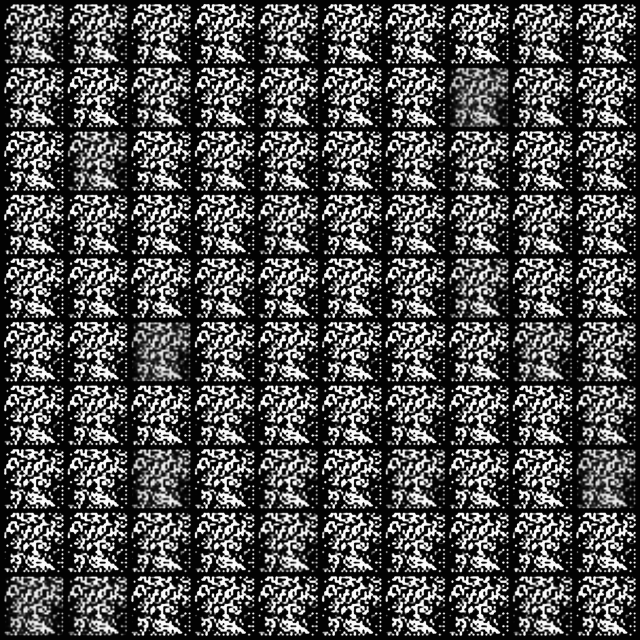
This pattern is drawn by a Shadertoy shader. Its source:

```glsl
// Ten by ten grid of grainy monochrome tiles sharing one speckle, each with its own contrast.

float hash(vec2 p) {
    vec3 q = fract(vec3(p.xyx) * 0.1031);
    q += dot(q, q.yzx + 33.33);
    return fract((q.x + q.y) * q.z);
}

vec2 gradient(vec2 cell) {
    float angle = 6.2832 * hash(cell + 53.0);
    return vec2(cos(angle), sin(angle));
}

float gradientNoise(vec2 p) {
    vec2 i = floor(p), f = p - i;
    vec2 u = f * f * f * (f * (f * 6.0 - 15.0) + 10.0);
    vec2 e = vec2(1.0, 0.0);
    float low = mix(dot(gradient(i), f), dot(gradient(i + e), f - e), u.x);
    float high = mix(dot(gradient(i + e.yx), f - e.yx), dot(gradient(i + 1.0), f - 1.0), u.x);
    return mix(low, high, u.y);
}

float segmentDistance(vec2 p, vec2 a, vec2 b) {
    vec2 ab = b - a;
    return length(p - a - ab * clamp(dot(p - a, ab) / dot(ab, ab), 0.0, 1.0));
}

// Brightness of one grain; tiles are 28 grains wide with gutters of 2
float grain(vec2 id) {
    id = clamp(id, 0.0, 301.0);
    vec2 tile = floor(id / 30.0);
    vec2 g = mod(id, 30.0) - 2.0;
    if (min(g.x, g.y) < 0.0) return 0.0;

    // Shared speckle, with a little change from tile to tile
    float n = gradientNoise(mat2(0.52, 0.21, -0.21, 0.52) * g + 40.0);
    n += 0.08 * (hash(g + 71.0) - 0.5);
    n += 0.05 * (hash(id + 9.0) - 0.5);

    // Dark sides and one bright diagonal streak
    float side = 1.0 - smoothstep(0.0, 5.0, g.x);
    side += smoothstep(19.0, 24.0, g.x) * (1.0 - smoothstep(11.0, 19.0, g.y));
    float streak = segmentDistance(g, vec2(13.0, 6.5), vec2(20.0, 2.0));
    n += 0.4 * exp(-streak * streak) - 0.18 * side;
    float speckle = smoothstep(-0.02, 0.14, n);

    // Dotted lower and right borders
    float border = max(step(g.y, 0.5), step(26.5, g.x));
    float dots = mod(g.x + g.y, 2.0) * step(0.3, hash(g + 3.0));
    speckle = mix(speckle, dots, 0.85 * border);

    // Some tiles fade towards grey, more so away from their dark sides
    float fade = 0.72 * pow(hash(tile * 7.0 + 2.0), 4.0);
    float haze = 0.4 + 0.3 * n - 0.1 * side + 0.12 * (hash(id + 31.0) - 0.5);
    return mix(speckle, clamp(haze, 0.0, 1.0), fade);
}

void mainImage(out vec4 fragColor, in vec2 fragCoord) {
    // 302 grains span the canvas: ten tiles, ten gutters and a closing gutter
    vec2 p = fragCoord / iResolution.xy * 302.0 - 0.5;
    vec2 i = floor(p), f = p - i;

    // Linear blend joins diagonal grains; the contrast curve rounds them
    float low = mix(grain(i), grain(i + vec2(1.0, 0.0)), f.x);
    float high = mix(grain(i + vec2(0.0, 1.0)), grain(i + 1.0), f.x);
    float light = smoothstep(0.1, 0.8, mix(low, high, f.y));
    fragColor = vec4(vec3(0.01 + 0.97 * light), 1.0);
}
```
